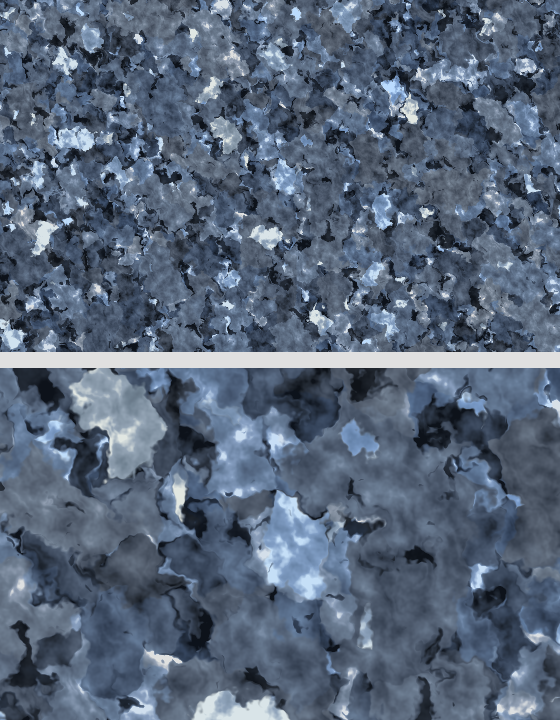
Top: the whole. Bottom: its middle third, enlarged.
A WebGL 2 fragment shader for this texture:

```glsl
#version 300 es
precision highp float;
// Polished blue-grey granite: leaning feldspar plates, dark mineral patches and pale flakes.

#define LEAN -0.5          // tilt of the long grain axis, radians
#define LEAN_SPREAD 1.7    // range of tilt between plates
#define RAGGED 0.05        // roughness of plate edges
#define SOFTNESS 0.0025    // edge blur, in canvas heights
#define MOTTLE 0.75        // cloudiness inside plates
#define STREAK 0.22        // strength of cleavage streaks
#define DARK_LEVEL 0.18    // higher means fewer dark patches
#define PEPPER_LEVEL 0.40  // higher means fewer dark specks
#define FLAKE_DENSITY 0.25 // share of cells holding a pale flake

uniform vec2 u_resolution;
out vec4 fragColor;

vec4 hash4(vec2 p) {
    vec4 q = fract(p.xyxy * vec4(0.1031, 0.1030, 0.0973, 0.1099));
    q += dot(q, q.wzxy + 33.33);
    return fract((q.xxyz + q.yzzw) * q.zywx);
}

vec2 turn(vec2 p, float a) {
    float c = cos(a), s = sin(a);
    return vec2(p.x * c - p.y * s, p.x * s + p.y * c);
}

float cornerSlope(vec2 cell, vec2 offset) {
    float a = 6.2832 * hash4(cell).x;
    return dot(vec2(cos(a), sin(a)), offset);
}

float gradientNoise(vec2 p) {
    vec2 i = floor(p), f = p - i, e = vec2(1.0, 0.0);
    vec2 w = f * f * f * (f * (f * 6.0 - 15.0) + 10.0);
    float low = mix(cornerSlope(i, f), cornerSlope(i + e, f - e), w.x);
    float high = mix(cornerSlope(i + e.yx, f - e.yx), cornerSlope(i + 1.0, f - 1.0), w.x);
    return mix(low, high, w.y);
}

float fbm(vec2 p) {
    float sum = 0.0, amp = 0.5;
    for (int i = 0; i < 4; i++) {
        sum += amp * gradientNoise(p);
        p = turn(p, 0.6) * 2.03 + 17.0;
        amp *= 0.5;
    }
    return sum;
}

// Scattered overlapping plates: rgb holds random values times coverage, a the coverage.
vec4 plates(vec2 p, float cells, float density, float size, float seed) {
    vec2 g = p * cells, home = floor(g);
    float blur = SOFTNESS * cells;
    vec4 top = vec4(0.0);
    for (int j = -1; j <= 1; j++)
    for (int i = -1; i <= 1; i++) {
        vec2 cell = home + vec2(i, j);
        vec4 place = hash4(cell + seed);
        vec4 look = hash4(cell + seed + 57.3);
        if (place.x > density) continue;
        vec2 q = g - cell - 0.15 - 0.7 * place.yz;
        q = turn(q, LEAN + LEAN_SPREAD * (place.w - 0.5));
        q.x += (look.z - 0.5) * 0.8 * q.y;
        vec2 halfSize = size * vec2(0.36, 0.6) * mix(0.65, 1.2, look.w);
        vec2 d = abs(q) - halfSize;
        float dist = length(max(d, 0.0)) + min(max(d.x, d.y), 0.0);
        float cover = 1.0 - smoothstep(-blur, blur, dist);
        top = mix(top, vec4(look.xyz, 1.0), cover);
    }
    return top;
}

// Tone 0..1 to stone colour; stops follow the area share of each colour.
vec3 stoneColour(float tone) {
    const vec3 colours[7] = vec3[7](
        vec3(0.05, 0.07, 0.10), vec3(0.12, 0.15, 0.19), vec3(0.21, 0.26, 0.33),
        vec3(0.31, 0.37, 0.45), vec3(0.41, 0.49, 0.58), vec3(0.55, 0.63, 0.73),
        vec3(0.83, 0.88, 0.91));
    const float stops[7] = float[7](0.0, 0.08, 0.26, 0.5, 0.75, 0.91, 0.99);
    vec3 colour = colours[0];
    for (int i = 0; i < 6; i++)
        colour = mix(colour, colours[i + 1], clamp((tone - stops[i]) / (stops[i + 1] - stops[i]), 0.0, 1.0));
    return colour;
}

void main() {
    vec2 p = gl_FragCoord.xy / u_resolution.y;
    vec2 rough = p + RAGGED * vec2(fbm(p * 26.0), fbm(p * 26.0 + 40.0));
    vec2 leaning = turn(rough, LEAN);

    // Feldspar plates, small to large, over a dark ground
    vec2 look = vec2(0.07, 0.5);
    vec4 layer = plates(rough, 29.0, 1.0, 1.0, 3.0);
    look = look * (1.0 - layer.a) + mix(vec2(0.12, 0.0) * layer.a, vec2(0.92, 1.0) * layer.a, layer.xy / max(layer.a, 0.001));
    layer = plates(rough, 20.0, 1.0, 1.0, 131.0);
    look = look * (1.0 - layer.a) + 0.14 * vec2(layer.a, 0.0) + vec2(0.76, 1.0) * layer.xy;
    layer = plates(rough, 13.0, 0.75, 1.0, 271.0);
    look = look * (1.0 - layer.a) + 0.25 * vec2(layer.a, 0.0) + vec2(0.6, 0.8) * layer.xy;
    layer = plates(rough, 8.0, 0.42, 1.0, 419.0);
    look = look * (1.0 - layer.a) + 0.38 * vec2(layer.a, 0.0) + vec2(0.38, 0.6) * layer.xy;

    // Clouding and cleavage streaks
    float cloud = fbm(p * 34.0 + 9.0);
    float streak = gradientNoise(leaning * vec2(95.0, 22.0));
    float tone = look.x + MOTTLE * cloud + STREAK * streak;

    // Dark mineral patches and pepper specks
    float patches = fbm(leaning * vec2(17.0, 12.0) + 70.0);
    float dark = smoothstep(DARK_LEVEL - 0.03, DARK_LEVEL + 0.04, patches);
    float pepper = smoothstep(PEPPER_LEVEL, PEPPER_LEVEL + 0.12, gradientNoise(rough * 62.0));
    pepper *= smoothstep(-0.1, 0.2, gradientNoise(p * 7.0));
    tone = mix(tone, 0.06 + 0.3 * cloud, max(dark, 0.85 * pepper));
    vec3 colour = stoneColour(tone) * mix(vec3(1.07, 1.0, 0.95), vec3(0.92, 0.99, 1.08), look.y);

    // Pale flakes, cream or light blue
    vec4 flake = plates(rough, 7.0, FLAKE_DENSITY, 0.45, 613.0);
    vec4 chip = plates(rough, 18.0, 0.5 * FLAKE_DENSITY, 0.4, 787.0);
    flake = flake * (1.0 - chip.a) + chip;
    float shine = 0.88 + 0.13 * flake.x + 0.45 * cloud + 0.12 * streak;
    vec3 pale = stoneColour(shine) * mix(vec3(1.07, 1.03, 0.97), vec3(0.88, 0.98, 1.1), flake.y);
    colour = mix(colour, pale, flake.a * (1.0 - 0.6 * pepper));

    fragColor = vec4(clamp(colour, 0.0, 1.0), 1.0);
}
```
